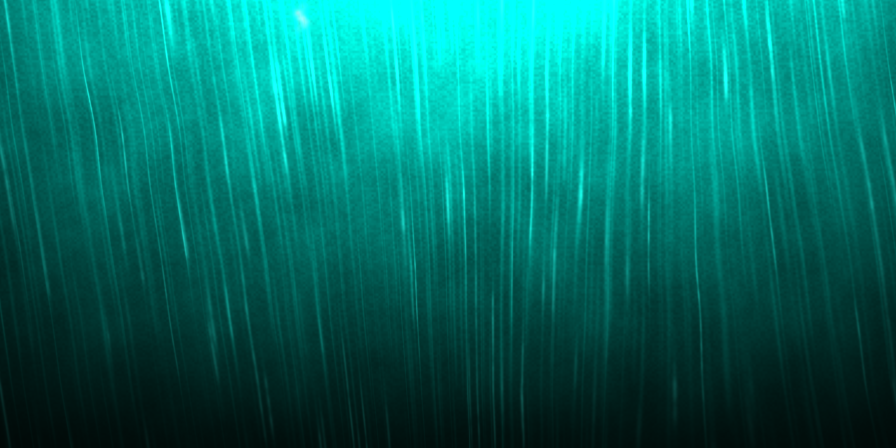
Give the GLSL for this background, as a Shadertoy shader.

```glsl
// Teal rain under a light from above: a vertical glow that dims to the sides,
// mottled by layered noise, crossed by thin leaning streaks. Streaks come from
// layers of jittered columns, each faded along its length by noise.
#define LIGHT_X 1.03
#define SIDE_DIMMING 0.48
#define GLOW_POWER 1.28
#define STREAK_LAYERS 5
#define STREAK_WIDTH 0.0033
#define STREAK_GAIN 0.40
#define GLINT_GAIN 0.55
#define MOTTLE 0.30
#define GRAIN 0.16

const vec3 TEAL = vec3(0.0, 1.0, 0.92);
const vec3 DEEP_TINT = vec3(0.004, 0.012, 0.008);
const vec3 GLINT_TINT = vec3(0.38, 0.12, 0.16);

float hash(vec2 p) {
    return fract(sin(dot(p, vec2(127.1, 311.7))) * 43758.5453);
}

float noise(vec2 p) {
    vec2 cell = floor(p), f = fract(p);
    f = f * f * (3.0 - 2.0 * f);
    float low = mix(hash(cell), hash(cell + vec2(1.0, 0.0)), f.x);
    float high = mix(hash(cell + vec2(0.0, 1.0)), hash(cell + 1.0), f.x);
    return mix(low, high, f.y);
}

float fbm(vec2 p) {
    float sum = 0.0, weight = 0.5;
    for (int i = 0; i < 4; i++) {
        sum += weight * noise(p);
        p = p * 2.03 + 17.3;
        weight *= 0.5;
    }
    return sum;
}

// Horizontal place of a streak traced back up to the top edge
float traceToTop(vec2 p) {
    float d = (p.x - 1.3) / 0.4;
    float lean = 0.15 - 0.18 * exp(-d * d);
    float wobble = 0.007 * (noise(vec2(p.x * 5.0, p.y * 7.0)) - 0.5);
    return p.x - lean * (1.0 - p.y) + wobble;
}

// x: soft streak light, y: short bright glints
vec2 streaks(vec2 p) {
    float top = traceToTop(p);
    float pixel = 1.0 / iResolution.y;
    vec2 light = vec2(0.0);
    for (int i = 0; i < STREAK_LAYERS; i++) {
        float layer = float(i);
        float spacing = 0.029 + 0.007 * layer;
        float column = top / spacing + layer * 0.37;
        vec2 id = vec2(floor(column), layer * 19.0 + 3.0);
        float seed = hash(id);
        float center = 0.3 + 0.4 * hash(id + 5.7);
        float width = max(STREAK_WIDTH * mix(0.6, 1.4, seed), 0.6 * pixel);
        float d = (fract(column) - center) * spacing / width;
        float profile = exp(-d * d);
        // Fade each streak along its fall
        float along = p.y * mix(2.5, 6.0, seed) + seed * 61.0;
        float fade = noise(vec2(id.x * 7.0 + layer * 31.0, along));
        float body = smoothstep(0.25, 0.9, fade) * mix(0.35, 1.0, hash(id + 2.3));
        float flicker = noise(vec2(id.x * 3.0, p.y * 45.0 + seed * 90.0));
        float glint = smoothstep(0.70, 0.95, fade) * step(0.55, hash(id + 8.1));
        light += profile * vec2(body, glint * mix(0.3, 1.0, flicker));
    }
    return light;
}

void mainImage(out vec4 fragColor, in vec2 fragCoord) {
    // Height runs 0 to 1, width 0 to 2 on a two-to-one canvas
    vec2 uv = fragCoord / iResolution.xy;
    vec2 p = vec2(uv.x * 2.0, uv.y);

    // Glow from above
    float side = p.x - LIGHT_X;
    float glow = 0.05 + 0.97 * pow(p.y, GLOW_POWER);
    glow *= 1.0 - SIDE_DIMMING * side * side;

    // Cloudy mottling and fine grain
    float mottle = fbm(p * vec2(9.0, 7.0)) - 0.47;
    float grain = noise(p * 190.0) - 0.5;
    float value = glow * (1.0 + MOTTLE * mottle * 1.6 + GRAIN * grain);

    // Rain
    vec2 rain = streaks(p);
    value += rain.x * STREAK_GAIN * (0.04 + 0.75 * glow);
    float glint = rain.y * GLINT_GAIN * (0.1 + 0.75 * glow);
    value += glint;

    // Pale splash near the top edge
    vec2 s = p - vec2(0.673, 0.96);
    s.x += 0.006 * sin(s.y * 130.0);
    float splash = exp(-dot(s * s, vec2(9000.0, 2200.0)));
    splash *= 0.5 + 0.8 * noise(p * 110.0);

    vec3 color = DEEP_TINT + TEAL * value + GLINT_TINT * glint;
    color = mix(color, vec3(0.72, 0.95, 0.97), clamp(splash, 0.0, 1.0));
    fragColor = vec4(clamp(color, 0.0, 1.0), 1.0);
}
```
